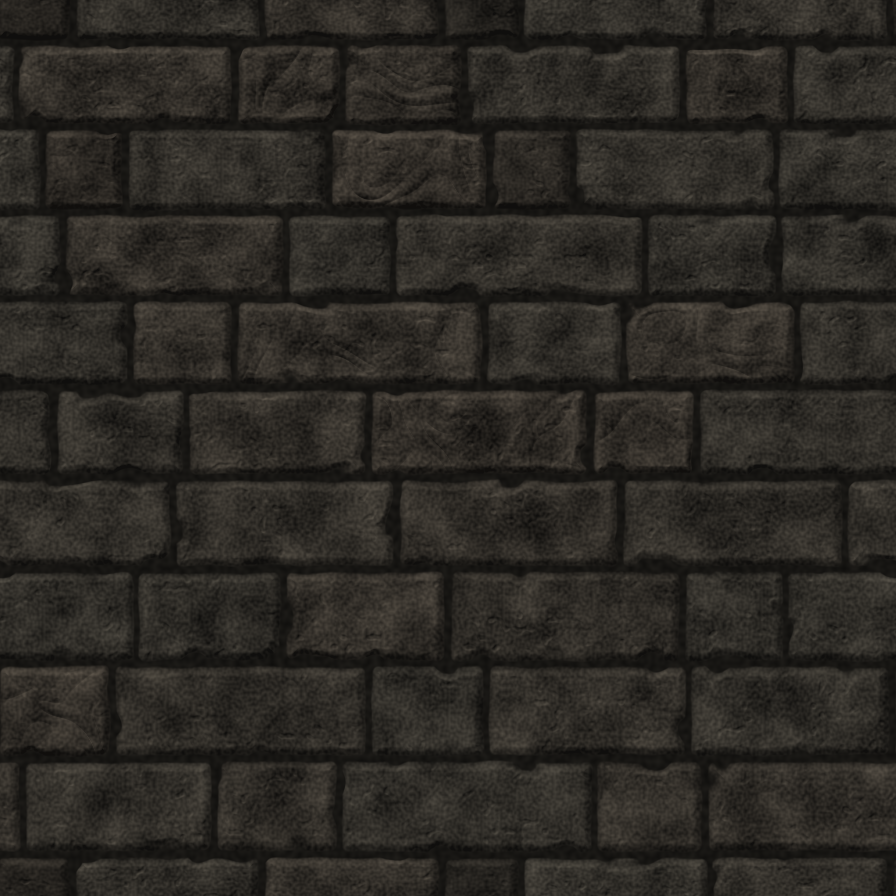
Reproduce this texture procedurally as a WebGL 2 fragment shader.

```glsl
#version 300 es
precision highp float;
// Dark weathered stone wall: ten courses of uneven, pitted and chipped blocks.

#define ROWS 10.0        // courses over the canvas height
#define COURSE_BASE 0.046 // height of the first bed joint
#define ROW_SWELL 0.022  // lower courses are slightly taller
#define SPREAD 0.045     // how much block lengths differ
#define GAP 0.0028       // half width of a joint
#define CORNER 0.007     // corner radius of a block
#define CHIP 0.008       // depth of broken edges
#define PIT_DEPTH 0.0015 // depth of surface pits
#define RELIEF 0.55      // strength of the lighting
#define MOTTLE 0.50      // strength of broad stains
#define GRAIN 0.42       // strength of fine speckle

uniform vec2 u_resolution;
out vec4 fragColor;

const float PI = 3.14159;
const vec3 STONE = vec3(0.197, 0.187, 0.166);
const vec3 WARM_STONE = vec3(0.204, 0.186, 0.163);
const vec3 MORTAR = vec3(0.088, 0.083, 0.073);

// Each course: position of its first joint, phase of its long-short rhythm.
const vec2 COURSE[10] = vec2[10](
  vec2(0.026, -1.41), vec2(0.126, -2.83), vec2(0.152, -0.82), vec2(0.193, 1.57),
  vec2(0.061, -0.59), vec2(0.145, 0.56), vec2(0.070, -1.88), vec2(0.047, 0.87),
  vec2(0.018, -2.51), vec2(0.082, 2.69));

struct Block {
  vec2 pos;      // position from the block centre
  vec2 halfSize;
  vec2 seed;
};

vec2 hash2(vec2 p) {
  vec3 h = fract(p.xyx * vec3(0.1031, 0.1030, 0.0973));
  h += dot(h, h.yzx + 33.33);
  return fract((h.xx + h.yz) * h.zy);
}

float cornerSlope(vec2 cell, vec2 offset) {
  float angle = 2.0 * PI * hash2(cell).x;
  return dot(vec2(cos(angle), sin(angle)), offset);
}

// Gradient noise, about -0.7 to 0.7
float noise(vec2 p) {
  vec2 i = floor(p), f = p - i;
  vec2 u = f * f * f * (f * (f * 6.0 - 15.0) + 10.0), o = vec2(0.0, 1.0);
  return mix(mix(cornerSlope(i, f), cornerSlope(i + o.yx, f - o.yx), u.x),
             mix(cornerSlope(i + o, f - o), cornerSlope(i + 1.0, f - 1.0), u.x), u.y);
}

float fbm(vec2 p) {
  float sum = 0.0, amp = 1.0;
  for (int i = 0; i < 4; i++) {
    sum += amp * noise(p);
    p = p * 2.03 + 7.7;
    amp *= 0.55;
  }
  return sum;
}

// Finds the block under a point
Block findBlock(vec2 p) {
  float y = fract(p.y - COURSE_BASE);
  float v = (y - ROW_SWELL * sin(PI * y)) * ROWS;
  float row = clamp(floor(v), 0.0, ROWS - 1.0);
  float count = row > 6.5 ? 6.0 : row == 3.0 ? 4.0 : 5.0;
  vec2 course = COURSE[int(row)];
  float x = fract(p.x - course.x), left = 0.0, right = 1.0, index = 0.0;
  for (float i = 1.0; i < count; i++) {
    float joint = i / count + SPREAD * (cos(4.0 * PI * i / count + course.y) - cos(course.y));
    if (x < joint) { right = joint; break; }
    left = joint;
    index = i;
  }
  vec2 pos = vec2(x - 0.5 * (left + right), (v - row - 0.5) / ROWS);
  return Block(pos, 0.5 * vec2(right - left, 1.0 / ROWS), hash2(vec2(index, row) + 3.0));
}

// Signed distance to the worn outline of a block
float outline(Block b) {
  vec2 n = b.pos * 28.0 + b.seed * 47.0;
  vec2 q = b.pos + 0.003 * vec2(noise(n), noise(n + 19.0));
  vec2 size = b.halfSize - GAP - 0.0015 * b.seed;
  vec2 a = abs(q) - size + CORNER;
  float box = length(max(a, 0.0)) + min(max(a.x, a.y), 0.0) - CORNER;
  return box + CHIP * smoothstep(0.18, 0.5, noise(n * 0.75 + 5.0));
}

// Height of the wall face
float height(vec2 p) {
  Block b = findBlock(p);
  vec2 q = b.pos, s = b.seed * 61.0;
  float body = smoothstep(0.001, -0.010, outline(b));
  float pits = smoothstep(0.12, 0.5, noise(q * 105.0 + s)) * smoothstep(-0.35, 0.25, noise(q * 19.0 + s));
  float hewn = smoothstep(0.72, 0.85, b.seed.x) * abs(noise(q * 21.0 + s + 2.0 * noise(q * 13.0 + s)));
  float rough = 0.0010 * noise(q * 62.0 + s) + 0.0004 * noise(q * 190.0 + s);
  return body * (0.0045 + rough - PIT_DEPTH * pits + 0.008 * hewn);
}

void main() {
  vec2 p = gl_FragCoord.xy / u_resolution;
  Block b = findBlock(p);
  vec2 q = b.pos, s = b.seed * 53.0;
  float d = outline(b);

  // Light from the upper left
  vec2 e = vec2(0.0014, 0.0);
  float h = height(p);
  vec2 slope = vec2(height(p + e) - h, height(p + e.yx) - h) / e.x;
  float light = clamp(dot(-slope, vec2(-0.45, 0.89)) * RELIEF, -0.45, 0.5);

  // Stains, speckle, darker hearts and sunken short blocks
  float tone = 1.0 + MOTTLE * fbm(q * 20.0 + s) + GRAIN * noise(q * 250.0 + s);
  tone += 0.16 * (b.seed.y - 0.5);
  vec2 r = q / b.halfSize;
  tone -= 0.24 * step(0.55, b.seed.y) * exp(-2.0 * dot(r, r));
  tone *= 1.0 - 0.35 * smoothstep(0.050, 0.043, b.halfSize.x);
  tone *= mix(0.72, 1.0, smoothstep(0.0, 0.010, -d));

  vec3 stone = mix(STONE, WARM_STONE, b.seed.x) * max(tone + light, 0.3);
  vec3 mortar = MORTAR * (1.0 + 0.5 * noise(p * 130.0));
  fragColor = vec4(mix(stone, mortar, smoothstep(-0.0018, 0.0012, d)), 1.0);
}
```
